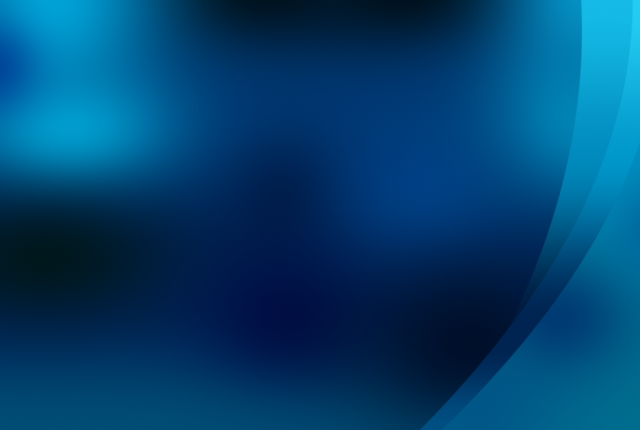
Give the GLSL for this background, as a WebGL 2 fragment shader.

```glsl
#version 300 es
precision highp float;
// Deep blue blurred lights with three translucent curved panels sweeping down the right side.

uniform vec2 u_resolution;
out vec4 fragColor;

const float ASPECT = 1.488;
const vec3 BLACK_BLUE = vec3(0.0, 0.06, 0.10);
const vec3 NAVY = vec3(0.0, 0.055, 0.27);
const vec3 ROYAL = vec3(0.0, 0.22, 0.45);
const vec3 TEAL = vec3(0.0, 0.30, 0.46);
const vec3 CYAN = vec3(0.0, 0.64, 0.84);

float hash(vec2 p) {
  return fract(sin(dot(p, vec2(12.9898, 78.233))) * 43758.5453);
}

// Blend an elliptical soft light or shadow over a colour.
vec3 glow(vec3 base, vec2 p, vec2 center, vec2 radii, vec3 tint) {
  vec2 q = (p - center) / radii;
  return mix(base, tint, exp(-dot(q, q)));
}

// Vertical gradient through three colours.
vec3 ramp(float y, vec3 low, vec3 mid, vec3 high) {
  vec3 lower = mix(low, mid, smoothstep(0.25, 0.65, y));
  return mix(lower, high, smoothstep(0.6, 1.0, y));
}

// Coverage to the right of a parabolic edge with its tip at (tip.x, tip.y).
float rightOfArc(vec2 p, vec2 tip, float bend, float pixel) {
  float dy = p.y - tip.y;
  float slope = 2.0 * bend * dy;
  float d = (p.x - tip.x + bend * dy * dy) / sqrt(1.0 + slope * slope);
  return smoothstep(-pixel, pixel, d);
}

vec3 backdrop(vec2 p) {
  vec3 c = mix(TEAL, vec3(0.0, 0.145, 0.35), smoothstep(0.0, 0.3, p.y));
  c = mix(c, ROYAL, smoothstep(0.4, 0.72, p.y));
  // Shadow along the top
  c = glow(c, p, vec2(0.60, 1.03), vec2(0.25, 0.14), BLACK_BLUE);
  c = glow(c, p, vec2(0.95, 1.03), vec2(0.25, 0.14), BLACK_BLUE);
  // Cyan light and blue notch at upper left
  c = glow(c, p, vec2(0.12, 1.00), vec2(0.23, 0.25), CYAN);
  c = glow(c, p, vec2(0.16, 0.70), vec2(0.22, 0.13), CYAN * 0.97);
  c = glow(c, p, vec2(-0.02, 0.845), vec2(0.10, 0.10), vec3(0.0, 0.27, 0.60));
  // Dark hollows and the blue light in the middle
  c = glow(c, p, vec2(0.10, 0.40), vec2(0.30, 0.15), vec3(0.0, 0.09, 0.11));
  c = glow(c, p, vec2(0.67, 0.52), vec2(0.14, 0.16), vec3(0.0, 0.11, 0.28));
  c = glow(c, p, vec2(0.67, 0.27), vec2(0.20, 0.16), NAVY);
  c = glow(c, p, vec2(0.99, 0.54), vec2(0.20, 0.17), vec3(0.0, 0.255, 0.53));
  c = glow(c, p, vec2(1.09, 0.20), vec2(0.27, 0.21), vec3(0.0, 0.06, 0.165));
  // Teal light beside the panels
  c = glow(c, p, vec2(1.37, 1.02), vec2(0.18, 0.25), vec3(0.02, 0.58, 0.78));
  return glow(c, p, vec2(1.36, 0.73), vec2(0.20, 0.18), vec3(0.0, 0.52, 0.71));
}

vec3 innerPanel(vec2 p) {
  return ramp(p.y, vec3(0.0, 0.10, 0.24), vec3(0.0, 0.54, 0.74), vec3(0.08, 0.73, 0.90));
}

vec3 middlePanel(vec2 p) {
  vec3 c = ramp(p.y, vec3(0.0, 0.14, 0.32), vec3(0.0, 0.59, 0.79), vec3(0.14, 0.80, 0.95));
  return mix(vec3(0.0, 0.31, 0.51), c, smoothstep(0.0, 0.2, p.y));
}

vec3 outerPanel(vec2 p) {
  vec3 c = ramp(p.y, vec3(0.0, 0.43, 0.56), vec3(0.0, 0.56, 0.76), vec3(0.0, 0.72, 0.90));
  c = glow(c, p, vec2(1.10, 0.05), vec2(0.20, 0.18), vec3(0.0, 0.34, 0.53));
  c = glow(c, p, vec2(1.30, 0.26), vec2(0.16, 0.13), vec3(0.0, 0.23, 0.45));
  return glow(c, p, vec2(1.52, 0.45), vec2(0.09, 0.12), vec3(0.0, 0.41, 0.62));
}

void main() {
  vec2 p = gl_FragCoord.xy / u_resolution * vec2(ASPECT, 1.0);
  float pixel = 1.0 / u_resolution.y;

  // Stack the panels from left to right
  vec3 color = backdrop(p);
  color = mix(color, innerPanel(p), rightOfArc(p, vec2(1.353, 0.93), 0.356, pixel));
  color = mix(color, middlePanel(p), rightOfArc(p, vec2(1.471, 1.0), 0.495, pixel));
  color = mix(color, outerPanel(p), rightOfArc(p, vec2(1.544, 1.0), 0.517, pixel));

  // Fine dither against banding
  color += (hash(gl_FragCoord.xy) - 0.5) / 255.0;
  fragColor = vec4(clamp(color, 0.0, 1.0), 1.0);
}
```
